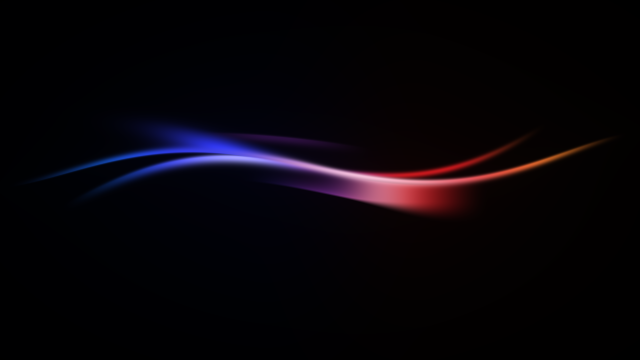
Give the GLSL for this background, as a WebGL 2 fragment shader.

```glsl
#version 300 es
precision highp float;

uniform vec2 u_resolution;
out vec4 fragColor;

// Colours along the wave, left to right
const vec3 AZURE = vec3(0.08, 0.33, 0.80);
const vec3 BLUE = vec3(0.17, 0.20, 0.90);
const vec3 VIOLET = vec3(0.48, 0.16, 0.62);
const vec3 RED = vec3(0.84, 0.10, 0.12);
const vec3 ORANGE = vec3(0.85, 0.43, 0.13);
// Highlights and backdrop
const vec3 PALE = vec3(1.00, 0.83, 0.91);
const vec3 LAVENDER = vec3(0.72, 0.70, 1.00);
const vec3 NIGHT = vec3(0.002, 0.005, 0.035);
const vec3 EMBER = vec3(0.030, 0.006, 0.006);
// Wave placement and ribbon widths, in canvas units
const float WAVE_CENTER = 0.492;
const float WAVE_REACH = 0.469;
const float SHARP = 0.0045;
const float SOFT = 0.013;
const float HALO_SIZE = 0.075;
const float HALO_POWER = 0.07;

float bump(float x, float center, float width) {
    float d = (x - center) / width;
    return exp(-d * d);
}

// Rises over a..b, then falls over c..d
float span(float x, float a, float b, float c, float d) {
    return smoothstep(a, b, x) * (1.0 - smoothstep(c, d, x));
}

// Bell profile with separate widths above and below its line
float ribbon(float d, float above, float below) {
    return bump(d, 0.0, d > 0.0 ? above : below);
}

// Height of the main wave
float waveHeight(float t) {
    float t2 = t * t;
    return 0.5347 + 0.0174 * t2 + t * (-0.1667 + t2 * (0.4097 - 0.1759 * t2));
}

vec3 spectrum(float t) {
    vec3 c = mix(AZURE, BLUE, smoothstep(-0.75, -0.4, t));
    c = mix(c, VIOLET, smoothstep(-0.3, 0.02, t));
    c = mix(c, RED, smoothstep(0.02, 0.32, t));
    return mix(c, ORANGE, smoothstep(0.45, 0.85, t));
}

void main() {
    vec2 uv = gl_FragCoord.xy / u_resolution;
    float t = (uv.x - WAVE_CENTER) / WAVE_REACH;
    float t2 = t * t;
    float d = uv.y - waveHeight(t);
    vec3 hue = spectrum(t);

    // Backdrop and wide halo around the wave
    vec3 color = mix(NIGHT, EMBER, smoothstep(-0.2, 0.4, t));
    color *= bump(uv.y, 0.5, 0.42) * bump(t, 0.0, 0.85);
    color += hue * HALO_POWER * exp(-abs(d) / HALO_SIZE) * bump(t, 0.0, 0.6);

    // Blue veil rising above the left crest
    float crest = 0.004 + 0.22 * t2;
    float veil = smoothstep(-0.004, 0.002, d)
               * (1.0 - smoothstep(crest - 0.022, crest + 0.032, d));
    color += BLUE * veil * bump(t, -0.28, 0.16);
    color += BLUE * 0.22 * bump(d, crest, 0.03) * bump(t, -0.42, 0.17);

    // Thin violet strand over the middle
    float strand = uv.y - (0.607 - 0.104 * t - 0.12 * t2);
    color += VIOLET * 0.32 * ribbon(strand, SHARP, 0.016)
           * span(t, -0.4, -0.15, -0.1, 0.2);

    // Glowing sheet hanging below the wave
    float depth = 0.066 + 0.1 * t2;
    float rise = d + depth;
    float blur = mix(0.004, 0.034, smoothstep(0.08, 0.5, t));
    float fill = smoothstep(-blur, blur, rise) * (1.0 - smoothstep(-0.012, 0.0, d));
    float fade = exp(-3.0 * max(rise, 0.0) / depth);
    fill *= mix(fade, 0.85, smoothstep(-0.05, 0.25, t));
    vec3 sheetColor = mix(hue, PALE, 0.5 * bump(t, 0.22, 0.12));
    color += sheetColor * fill * span(t, -0.25, 0.2, 0.28, 0.58);

    // Lower left ribbon
    float lower = d + 0.132 * t2;
    vec3 lowerColor = mix(hue, LAVENDER, 0.85 * bump(t, -0.24, 0.2));
    color += lowerColor * ribbon(lower, 0.007, 0.016)
           * span(t, -0.85, -0.4, -0.08, 0.1);

    // Upper right ribbon
    float upper = d - 0.148 * t2 - 0.0116 * t;
    color += hue * 0.85 * ribbon(upper, 0.008, 0.010)
           * span(t, 0.0, 0.2, 0.42, 0.78);

    // Main ribbon: its sharp side turns from below to above
    float turn = smoothstep(-0.2, 0.15, t);
    float taper = 1.0 - 0.4 * t2;
    float core = ribbon(d, mix(SOFT, 0.007, turn) * taper,
                        mix(SHARP, SOFT, turn) * taper);
    vec3 coreColor = mix(hue, PALE, 0.88 * bump(t, 0.17, 0.34));
    core *= span(t, -1.03, -0.55, 0.7, 1.04);
    color = mix(color, coreColor, core);

    fragColor = vec4(clamp(color, 0.0, 1.0), 1.0);
}
```
